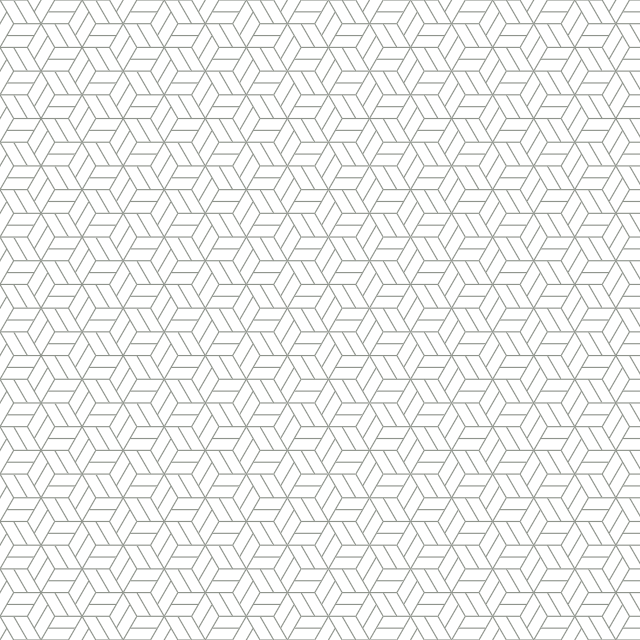
Reproduce this pattern procedurally as a WebGL 2 fragment shader.

```glsl
#version 300 es
precision highp float;
// Thin-lined rhombus tiling: six spokes leave every star of a triangular lattice,
// and each rhombus between them is split by a line parallel to two of its sides.
// Each point is moved to its nearest star, then turned into one 60 degree sector.

uniform vec2 u_resolution;
out vec4 fragColor;

const float ROWS = 13.5;          // star spacings over the canvas height
const float LINE_WIDTH = 0.0018;  // as a share of the canvas height
const vec3 PAPER_COLOR = vec3(1.0);
const vec3 LINE_COLOR = vec3(0.56, 0.58, 0.55);

const float SQRT3 = 1.7320508;
const float SECTOR_ANGLE = 1.0471976;

// Offset from the nearest star; stars in a column are one unit apart.
vec2 offsetFromStar(vec2 p) {
  vec2 period = vec2(SQRT3, 1.0);
  vec2 evenColumn = p - period * floor(p / period + 0.5);
  vec2 oddColumn = p - period * (floor(p / period) + 0.5);
  return dot(evenColumn, evenColumn) < dot(oddColumn, oddColumn) ? evenColumn : oddColumn;
}

// Turns p by whole sectors into the one between 0 and 60 degrees.
vec2 foldToSector(vec2 p) {
  float angle = SECTOR_ANGLE * floor(atan(p.y, p.x) / SECTOR_ANGLE);
  float c = cos(angle), s = sin(angle);
  return vec2(c * p.x + s * p.y, c * p.y - s * p.x);
}

// Distance to the nearest line of the tiling.
float lineDistance(vec2 p) {
  vec2 q = foldToSector(offsetFromStar(p));
  float lowerSpoke = abs(q.y);
  float upperSpoke = abs(0.5 * (SQRT3 * q.x - q.y));
  float middleLine = abs(q.y - 0.25);
  return min(middleLine, min(lowerSpoke, upperSpoke));
}

// Share of a pixel-wide span that a line at distance d covers.
float lineCoverage(float d, float halfWidth, float pixel) {
  float covered = min(d + halfWidth, 0.5 * pixel) - max(d - halfWidth, -0.5 * pixel);
  return clamp(covered / pixel, 0.0, 1.0);
}

void main() {
  // Lattice units, with a star at the top left corner.
  vec2 uv = gl_FragCoord.xy / u_resolution.y;
  vec2 p = ROWS * vec2(uv.x, uv.y - 1.0);

  float pixel = ROWS / u_resolution.y;
  float ink = lineCoverage(lineDistance(p), 0.5 * ROWS * LINE_WIDTH, pixel);
  fragColor = vec4(mix(PAPER_COLOR, LINE_COLOR, ink), 1.0);
}
```
